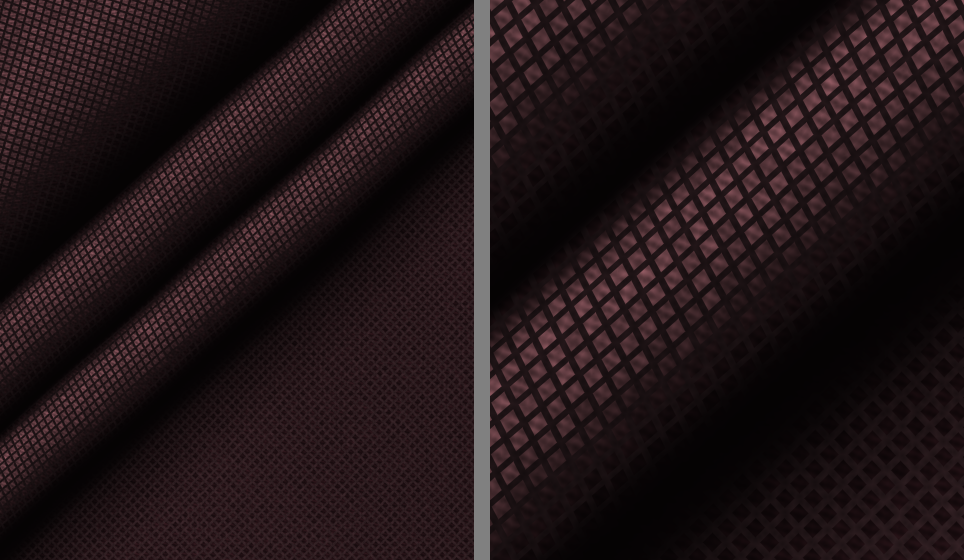
Left, the full canvas; right, a detail of the centre.
Give the GLSL for this texture, as a Shadertoy shader.

```glsl
// Dark wine fabric with a small diamond weave, draped in diagonal folds above a flat area.

const vec3 SHADOW = vec3(0.020, 0.010, 0.013);
const vec3 SHEEN  = vec3(0.415, 0.258, 0.280);  // lit silk patch
const vec3 WINE   = vec3(0.100, 0.046, 0.058);  // unlit silk patch
const vec3 THREAD = vec3(0.205, 0.132, 0.146);  // matte lattice thread
const float SLOPE = 0.92;                       // rise of the folds

float hash(vec2 p) {
    return fract(sin(dot(p, vec2(41.3, 289.1))) * 4375.85);
}

// Distance to the nearest jittered point: cloudy, fibrous grain.
float cellular(vec2 p) {
    vec2 id = floor(p), f = fract(p);
    float nearest = 2.0;
    for (int j = -1; j <= 1; j++)
    for (int i = -1; i <= 1; i++) {
        vec2 o = vec2(i, j);
        vec2 jitter = vec2(hash(id + o), hash(id + o + 17.0));
        nearest = min(nearest, length(o + jitter - f));
    }
    return nearest;
}

// Unit normal of a line running at the given angle in degrees.
vec2 lineNormal(float degrees) {
    float a = radians(degrees);
    return vec2(-sin(a), cos(a));
}

// Smooth line centred in each unit step of c.
float stripe(float c, float halfWidth, float blur) {
    float d = abs(fract(c) - 0.5);
    return 1.0 - smoothstep(halfWidth - blur, halfWidth + blur, d);
}

// Light over one fold: quick rise to the peak, long fall to the end.
float foldLight(float s, float start, float peak, float end) {
    float fall = 1.0 - clamp((s - peak) / (end - peak), 0.0, 1.0);
    return smoothstep(start, peak, s) * mix(fall, smoothstep(0.0, 1.0, fall), 0.5);
}

// Pushes the weave together towards the sides of a fold.
vec2 bend(vec2 p, float s, float middle, float halfSpan) {
    float t = clamp((s - middle) / halfSpan, -1.0, 1.0);
    return p + normalize(vec2(SLOPE, -1.0)) * 0.012 * t * t * t;
}

// Colour of the lattice: two line directions, their spacings, and the light.
vec3 weave(vec2 p, vec2 angles, vec2 spacing, float halfWidth, float light, float sheen, float px) {
    vec2 c = vec2(dot(p, lineNormal(angles.x)), dot(p, lineNormal(angles.y))) / spacing;
    vec2 blur = 0.7 * px / spacing;
    float lattice = max(stripe(c.x, halfWidth, blur.x), stripe(c.y, halfWidth, blur.y));

    // Each patch has its own tone and a few fine ribs.
    float tone = 0.86 + 0.28 * hash(floor(c + 0.5));
    float ribs = 1.0 + 0.15 * sin(6.2832 * (c.x + 2.0 * c.y));
    vec3 patchColor = mix(WINE * (0.4 + 0.8 * light), SHEEN * light, sheen) * tone * ribs;
    vec3 threadColor = THREAD * mix(sqrt(light), 0.56 * sqrt(light), sheen);
    return mix(patchColor, threadColor, lattice * 0.96);
}

void mainImage(out vec4 fragColor, in vec2 fragCoord) {
    float px = 1.0 / iResolution.y;
    vec2 p = fragCoord * px;

    // s runs across the folds, from the top left to the bottom right.
    float s = 1.0 - p.y + SLOPE * p.x;
    s += 0.003 * sin(7.0 * p.x + 0.8) + 0.002 * sin(17.0 * p.x + 2.0 * p.y);

    // Slight waviness of the cloth.
    vec2 q = p + 0.0014 * vec2(sin(19.0 * p.y + 5.0 * p.x), sin(16.0 * p.x - 6.0 * p.y));

    vec3 color;
    float light;
    if (s < 0.540) {            // broad upper fold
        light = foldLight(s, -0.65, 0.19, 0.535) * 0.86;
        color = weave(bend(q, s, 0.15, 0.4), vec2(74.0, -20.0), vec2(0.0145, 0.0130),
                      0.15, light, smoothstep(0.05, 0.6, light), px);
    } else if (s < 0.980) {     // two narrow rolled folds
        bool upper = s < 0.774;
        light = upper ? foldLight(s, 0.530, 0.592, 0.776) : foldLight(s, 0.767, 0.827, 0.985);
        light *= 0.95;
        color = weave(bend(q, s, upper ? 0.65 : 0.88, 0.12), vec2(41.0, -62.0),
                      vec2(0.0122, 0.0138), 0.15, light, smoothstep(0.05, 0.65, light), px);
    } else {                    // flat cloth, lattice lighter than the patches
        light = smoothstep(0.960, 1.22, s) * (0.93 + 0.07 * sin(5.0 * p.x + 4.0 * p.y));
        color = weave(q, vec2(46.0, -46.0), vec2(0.0122), 0.17, light, 0.06, px);
    }

    // Fibre grain, then soft shadow in the valleys.
    float grain = 0.82 + 0.38 * cellular(p * 190.0);
    color = mix(SHADOW, color * grain, smoothstep(0.0, 0.25, light));
    fragColor = vec4(color, 1.0);
}
```
